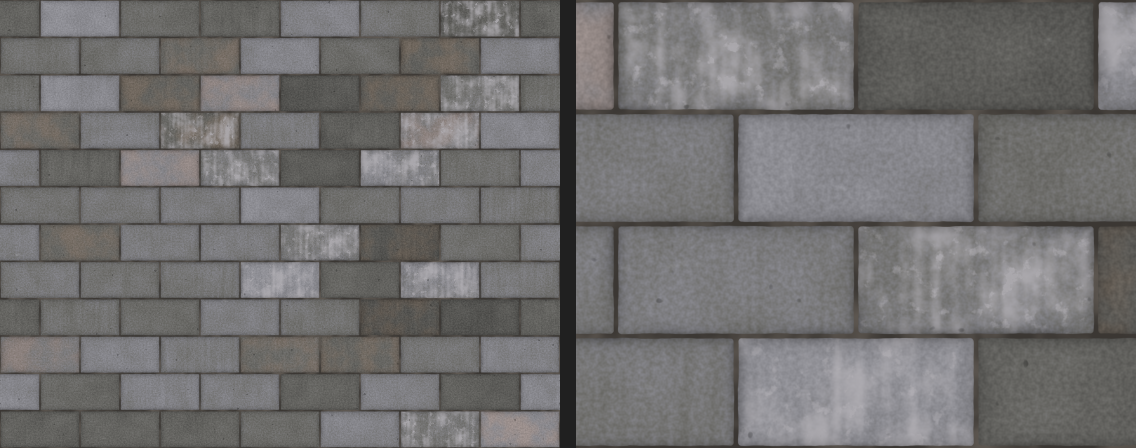
Left: the whole. Right: its middle third, enlarged.
Reproduce this texture procedurally as a Shadertoy shader.

```glsl
const vec2 BLOCKS = vec2(7.0, 12.0);      // blocks across, courses up
const float JOINT_WIDTH = 0.0034;         // lengths are in canvas heights
const float CORNER_RADIUS = 0.0025;
const float EDGE_WOBBLE = 0.0012;
const float GRIME_REACH = 0.0045;
const float MEAN_TONE = 0.447;
const float TONE_SPREAD = 0.125;
const float PATCH_STRENGTH = 0.065;
const float STREAK_STRENGTH = 0.035;
const float GRAIN_STRENGTH = 0.055;
const float CHALKY_SHARE = 0.10;          // share of blocks with white bloom
const float RUSTY_SHARE = 0.16;           // share of blocks with a warm stain
const vec3 DARK_TINT = vec3(1.005, 1.0, 0.965);
const vec3 LIGHT_TINT = vec3(0.992, 0.992, 1.035);
const vec3 RUST_TINT = vec3(1.07, 0.99, 0.93);
const vec3 CHALK = vec3(0.70, 0.69, 0.71);
const vec3 JOINT_DARK = vec3(0.23, 0.215, 0.20);
const vec3 JOINT_DUSTY = vec3(0.37, 0.345, 0.32);

float hash(vec2 p) {
    vec3 q = fract(p.xyx * vec3(0.1031, 0.1030, 0.0973));
    q += dot(q, q.yzx + 33.33);
    return fract((q.x + q.y) * q.z);
}

vec2 gradient(vec2 cell) {
    float angle = 6.28319 * hash(cell);
    return vec2(cos(angle), sin(angle));
}

float gradientNoise(vec2 p) {
    vec2 i = floor(p), f = p - i;
    vec2 u = f * f * f * (f * (f * 6.0 - 15.0) + 10.0);
    vec2 e = vec2(0.0, 1.0);
    float low = mix(dot(gradient(i), f), dot(gradient(i + e.yx), f - e.yx), u.x);
    float high = mix(dot(gradient(i + e), f - e), dot(gradient(i + 1.0), f - 1.0), u.x);
    return mix(low, high, u.y);
}

float fbm(vec2 p) {
    float sum = 0.0, amplitude = 0.6;
    for (int octave = 0; octave < 4; octave++) {
        sum += amplitude * gradientNoise(p);
        p = mat2(1.6, 1.2, -1.2, 1.6) * p + 17.3;
        amplitude *= 0.55;
    }
    return sum;
}

float roundedBox(vec2 p, vec2 halfSize, float radius) {
    vec2 q = abs(p) - halfSize + radius;
    return length(max(q, 0.0)) + min(max(q.x, q.y), 0.0) - radius;
}

vec3 blockColor(vec2 id, vec2 local, vec2 size, float depth) {
    vec2 seed = id + 11.0;
    vec2 p = local + 3.7 * seed;          // separate wear for each block

    // Base tone, cloudy patches, vertical streaks and fine grain
    float tone = MEAN_TONE + TONE_SPREAD * (hash(seed) + hash(seed + 41.0) - 1.0);
    float patches = fbm(p * 16.0);
    float streaks = gradientNoise(p * vec2(130.0, 9.0));
    float grain = gradientNoise(p * 260.0) + 0.6 * gradientNoise(p * 520.0);
    float slope = (hash(seed + 67.0) - 0.5) * local.x / size.x;
    tone += PATCH_STRENGTH * patches + GRAIN_STRENGTH * grain + 0.06 * slope;
    tone += STREAK_STRENGTH * streaks * hash(seed + 23.0);

    // Cool when light, olive when dark, sometimes rusty
    vec3 color = tone * mix(DARK_TINT, LIGHT_TINT, smoothstep(0.40, 0.54, tone));
    float rusty = step(hash(seed + 89.0), RUSTY_SHARE);
    color *= mix(vec3(1.0), RUST_TINT, rusty * smoothstep(-0.3, 0.3, patches));

    // White bloom, broken up by scratches
    float chalky = step(hash(seed + 131.0), CHALKY_SHARE);
    float bloom = smoothstep(-0.28, 0.5, fbm(p * 22.0 + 5.0) + 0.3 * streaks);
    bloom += 0.5 * smoothstep(0.12, 0.4, fbm(p * 75.0));
    color = mix(color, CHALK, chalky * min(bloom, 1.0) * 0.85);

    // Faint pale scuffs on every block
    float scuffs = smoothstep(0.3, 0.55, fbm(p * vec2(28.0, 55.0) + 9.0));
    color += 0.07 * scuffs * hash(seed + 157.0);

    // Grime creeping in from the joints, and a few dark pits
    float grime = exp(-depth / GRIME_REACH) * (0.16 + 0.35 * max(patches + 0.1, 0.0));
    float pits = smoothstep(0.50, 0.62, gradientNoise(p * 95.0));
    return color * (1.0 - grime) * (1.0 - 0.22 * pits);
}

void mainImage(out vec4 fragColor, in vec2 fragCoord) {
    vec2 uv = fragCoord / iResolution.xy;
    float aspect = iResolution.x / iResolution.y;
    vec2 point = uv * vec2(aspect, 1.0);
    vec2 size = vec2(aspect, 1.0) / BLOCKS;
    float pixel = 1.0 / iResolution.y;

    // Running bond: every second course shifts by half a block
    vec2 grid = uv * BLOCKS;
    grid.x += 0.5 * mod(floor(grid.y), 2.0);
    vec2 id = floor(grid);
    id.x = mod(id.x, BLOCKS.x);
    vec2 local = (fract(grid) - 0.5) * size;

    // Slightly uneven block outline
    float wobble = EDGE_WOBBLE * fbm(point * 45.0);
    float dist = roundedBox(local, 0.5 * (size - JOINT_WIDTH), CORNER_RADIUS) + wobble;

    // Joints alternate between dark gaps and dusty filling
    float dust = smoothstep(-0.25, 0.4, fbm(point * 19.0 + 40.0));
    vec3 joint = mix(JOINT_DARK, JOINT_DUSTY, dust);

    vec3 block = blockColor(id, local, size, max(-dist, 0.0));
    float coverage = smoothstep(-0.75 * pixel, 0.75 * pixel, -dist);
    fragColor = vec4(mix(joint, block, coverage), 1.0);
}
```
